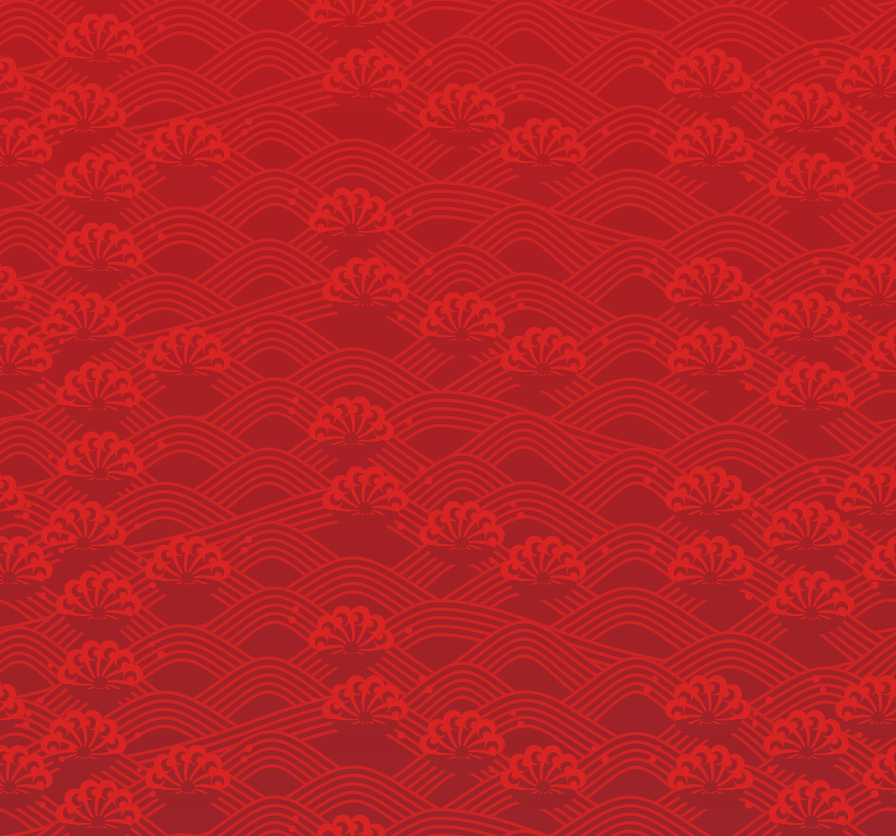
Write a Shadertoy shader that draws this pattern.

```glsl
// Layered red sea waves with striped crests, curling foam and spray drops.

const float COLUMNS = 5.0;      // swells across the canvas
const float ROWS = 6.0;         // swell rows in one vertical repeat
const float REPEATS = 4.0;      // vertical repeats
const float STRIPE_GAP = 0.0475;
const float STRIPE_HALF = 0.0092;
const float PI = 3.14159265;

// One bit per column: which swells of each row carry foam.
const int FOAM_MASK[6] = int[](4, 1, 21, 21, 27, 17);

float hash(vec2 p) {
    vec3 q = fract(p.xyx * 0.1031);
    q += dot(q, q.yzx + 33.33);
    return fract((q.x + q.y) * q.z);
}

float wrapAround(float x, float period) {
    return x - period * round(x / period);
}

float fill(float d, float aa) {
    return 1.0 - smoothstep(-0.5 * aa, 0.5 * aa, d);
}

// Approximate depth below a bell-shaped swell with its apex at the origin.
float swellDepth(vec2 q, float stretch) {
    float x = q.x * stretch;
    float bell = exp(-x * x / 0.176);
    float root = sqrt(x * x + 0.017);
    float drop = 0.26 * (1.0 - bell) + 0.2 * (root - 0.13);
    float slope = stretch * x * (2.95 * bell + 0.2 / root);
    return (-drop - q.y) / sqrt(1.0 + slope * slope);
}

// Five parallel stripes following the upper edge.
float stripes(float depth, float aa) {
    float d = depth - STRIPE_HALF;
    float n = clamp(round(d / STRIPE_GAP), 0.0, 4.0);
    return fill(abs(d - n * STRIPE_GAP) - STRIPE_HALF, aa);
}

// Foam fan with its root at the origin: x = body distance, y = ink distance.
vec2 foam(vec2 q) {
    const float fingers = 6.0;
    const float rim = 0.19;
    q.y *= q.y < 0.0 ? 1.6 : 1.0;
    float r = length(q);
    float turn = atan(q.x, q.y) / PI * fingers + 0.5 * fingers;
    float id = clamp(floor(turn), 0.0, fingers - 1.0);
    float angle = (id + 0.5 - 0.5 * fingers) * PI / fingers;
    vec2 outward = vec2(sin(angle), cos(angle));
    vec2 sideways = vec2(outward.y, -outward.x);
    vec2 v = q - rim * outward;
    v = vec2(dot(v, sideways), dot(v, outward));

    // Curled tip: a crescent ending in a round drop.
    float lobe = length(v) - 0.056;
    float crescent = max(lobe, 0.035 - length(v - vec2(0.01, -0.018)));
    float knob = length(v - vec2(0.028, -0.022)) - 0.022;

    // Tapered tail twisting towards the root.
    float across = fract(turn + 0.35 + 4.0 * (rim - r)) - 0.5;
    float tail = abs(across) * PI / fingers * r - mix(0.003, 0.015, r / rim);
    tail = max(max(tail, r - rim), 0.04 - r);
    tail = max(tail, -q.y - 0.05);
    return vec2(min(r - rim, lobe), min(min(crescent, knob), tail));
}

// Loose drops flung out beside the foam.
float spray(vec2 q, vec2 seed) {
    float d = 1.0;
    for (int k = 0; k < 3; k++) {
        float h = hash(seed + 7.0 * float(k + 1));
        float side = k == 0 ? -1.0 : 1.0;
        vec2 drop = vec2(side * (0.27 + 0.09 * h), 0.1 + 0.06 * float(k));
        d = min(d, length(q - drop) - mix(0.014, 0.023, h));
    }
    return d;
}

void mainImage(out vec4 fragColor, in vec2 fragCoord) {
    vec2 uv = fragCoord / iResolution.xy;
    float aa = 1.3 * COLUMNS / iResolution.x;
    float x = uv.x * COLUMNS;
    float rowPos = (1.0 - uv.y) * ROWS * REPEATS;
    float rowHeight = COLUMNS * iResolution.y / (iResolution.x * ROWS * REPEATS);

    vec3 sea = mix(vec3(0.605, 0.138, 0.16), vec3(0.705, 0.11, 0.125), uv.y);
    vec3 stripeColor = vec3(0.81, 0.14, 0.14);
    vec3 foamColor = vec3(0.85, 0.14, 0.14);
    vec3 color = sea;

    // Paint rows from back to front; the long swells come last in a row.
    for (int k = -3; k <= 2; k++) {
        float row = floor(rowPos) + float(k);
        float rowId = mod(row, ROWS);
        float height = (row - rowPos) * rowHeight;
        for (int j = 0; j < 5; j++) {
            int column = (j + 3) % 5;
            vec2 id = vec2(float(column), rowId);
            float h = hash(id + 3.7);
            vec2 jitter = vec2(h, hash(id + 19.1)) - 0.5;
            float center = id.x + 0.5 * mod(rowId, 2.0) + 0.24 * jitter.x;
            vec2 q = vec2(wrapAround(x - center, COLUMNS), height + 0.08 * jitter.y);
            bool longLeft = column == 2 && rowId == 2.0 && q.x < 0.0;
            bool longRight = column == 2 && rowId == 5.0 && q.x > 0.0;
            float stretch = longLeft || longRight ? 0.5 : mix(0.88, 1.12, hash(id + 41.3));
            float depth = swellDepth(q, stretch);
            vec3 swell = mix(sea, stripeColor, stripes(depth, aa));
            color = mix(color, swell, fill(-depth, aa));
        }
        // Foam stands on this row, behind the next one.
        for (int c = 0; c < 5; c++) {
            if (((FOAM_MASK[int(rowId)] >> c) & 1) == 0) continue;
            vec2 id = vec2(float(c), rowId);
            float h = hash(id + 63.5);
            float center = id.x + 0.5 * mod(rowId, 2.0) + 0.2 * (h - 0.5);
            vec2 q = vec2(wrapAround(x - center, COLUMNS), height + 0.12);
            q.x *= h < 0.5 ? -1.0 : 1.0;
            vec2 d = foam(q);
            color = mix(color, sea, fill(d.x, aa));
            color = mix(color, foamColor, fill(min(d.y, spray(q, id)), aa));
        }
    }
    fragColor = vec4(color, 1.0);
}
```
